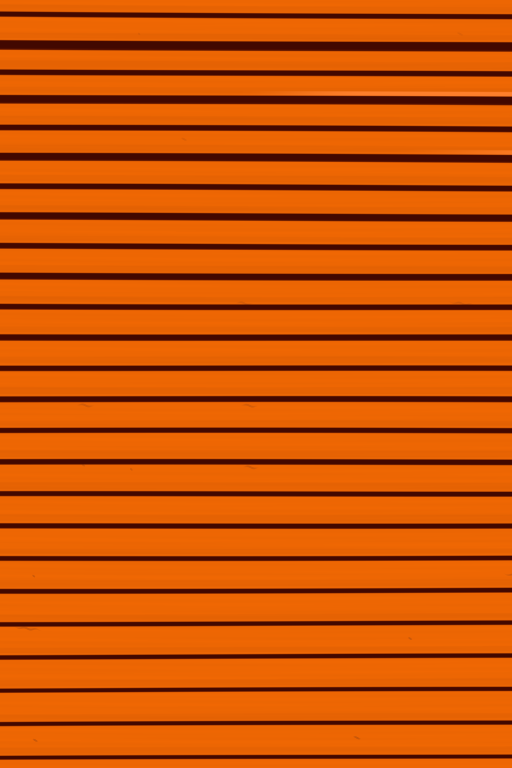
Give the GLSL for this texture, as a WebGL 1 fragment shader.

```glsl
precision highp float;
// Orange horizontal slats parted by 25 dark gaps, like a closed shutter.
// A quadratic spaces the gaps wider toward the bottom; each gap then gets its
// own width, tilt and offset, and the slats get lips, glints, grain and scuffs.
uniform vec2 u_resolution;

// Colours
const vec3 SLAT = vec3(0.93, 0.40, 0.01);
const vec3 LIP = vec3(0.895, 0.382, 0.01);
const vec3 LIP_EDGE = vec3(0.96, 0.43, 0.04);
const vec3 GLINT = vec3(1.0, 0.50, 0.17);
const vec3 GAP = vec3(0.26, 0.03, 0.0);
const vec3 GAP_RIM = vec3(0.35, 0.07, 0.0);
const vec3 SCUFF = vec3(0.62, 0.27, 0.06);

// Layout, in canvas heights measured down from the top
const float FIRST_GAP = 0.0182;
const float PITCH = 0.03646;
const float PITCH_GROWTH = 0.000163;
const float GAP_WIDTH = 0.0099;
const float WIDTH_LOSS = 0.000195;   // thinning per gap
const float ALTERNATION = 0.0032;    // odd gaps wider, even ones narrower
const float ALTERNATION_FADE = 6.0;  // gaps until the alternation dies away
const float OFFSET = 0.006;          // uneven placing of the top gaps
const float TILT_TOP = 0.0039;
const float TILT_CHANGE = 0.0065;
const float SOFTNESS = 0.0005;
const float SCUFF_CELLS = 14.0;
const float SCUFF_SHARE = 0.13;

float hash(vec2 p) {
  return fract(sin(dot(p, vec2(127.1, 311.7))) * 43758.5);
}

float gapCentre(float n) {
  float uneven = OFFSET * sin(1.1 * n) * exp(-n / 2.0);
  return FIRST_GAP + PITCH * n + PITCH_GROWTH * n * n + uneven;
}

float gapIndex(float y) {
  float root = sqrt(PITCH * PITCH + 4.0 * PITCH_GROWTH * (y - FIRST_GAP));
  return max(floor((root - PITCH) / (2.0 * PITCH_GROWTH) + 0.5), 0.0);
}

float gapWidth(float n) {
  float parity = mod(n, 2.0) * 2.0 - 1.0;
  return GAP_WIDTH - WIDTH_LOSS * n
       + ALTERNATION * parity * exp(-n / ALTERNATION_FADE);
}

// Soft band between two limits
float band(float low, float high, float soft, float v) {
  return smoothstep(low - soft, low + soft, v)
       * (1.0 - smoothstep(high - soft, high + soft, v));
}

// Sparse slender marks, one at most per cell
float scuffs(vec2 p) {
  vec2 cell = floor(p * SCUFF_CELLS);
  vec2 centre = 0.35 + 0.3 * vec2(hash(cell + 3.1), hash(cell + 7.7));
  vec2 q = fract(p * SCUFF_CELLS) - centre;
  float halfLength = mix(0.03, 0.3, pow(hash(cell + 5.3), 3.0));
  q.y += 0.12 * q.x + 0.012 * sin(q.x * 30.0);
  float mark = 1.0 - smoothstep(0.3, 1.0, length(q / vec2(halfLength, 0.03)));
  return mark * step(hash(cell), SCUFF_SHARE);
}

void main() {
  vec2 uv = gl_FragCoord.xy / u_resolution;
  vec2 p = gl_FragCoord.xy / u_resolution.y;
  float soft = SOFTNESS + 0.5 / u_resolution.y;

  // Straighten the tilt, with a slight bow, and find the nearest gap
  float y = 1.0 - uv.y;
  y -= uv.x * (TILT_TOP - TILT_CHANGE * y);
  y -= 0.0005 * sin(uv.x * 3.1 + y * 17.0);
  float n = gapIndex(y);
  float d = y - gapCentre(n);
  float halfWidth = 0.5 * gapWidth(n);
  float above = -d - halfWidth;  // distance up from the gap

  // Slat face with its duller lower lip and a fine bright fold
  float lipHeight = 0.009 + 0.003 * hash(vec2(n, 2.0));
  vec3 colour = mix(SLAT, LIP, 0.8 * band(0.0, lipHeight, 0.0012, above));
  float fold = band(0.0012, 0.0026, soft, above);
  colour = mix(colour, LIP_EDGE, fold * (0.25 + 0.4 * hash(vec2(n, 9.0))));

  // Light caught at the right on two of the upper slats
  float lit = step(2.5, n) * step(n, 5.5) * mod(n, 2.0);
  float reach = smoothstep(0.15 * n, 0.2 * n + 0.12, uv.x);
  colour = mix(colour, GLINT, lit * reach * band(0.0, 0.006, soft, above));

  // Faint grain along the slats, then wear
  float grain = sin(p.y * 910.0 + 2.0 * sin(p.x * 5.0))
              + sin(p.y * 530.0 + p.x * 9.0) + sin(p.x * 6.0 + n * 2.3);
  colour *= 1.0 + 0.004 * grain;
  colour = mix(colour, SCUFF, 0.45 * scuffs(p) * (0.35 + 0.65 * y));

  // Dark gap, a little lighter along its lower rim
  vec3 shade = mix(GAP, GAP_RIM, smoothstep(0.45, 1.0, d / halfWidth));
  float gap = 1.0 - smoothstep(-soft, soft, abs(d) - halfWidth);
  gl_FragColor = vec4(mix(colour, shade, gap), 1.0);
}
```
